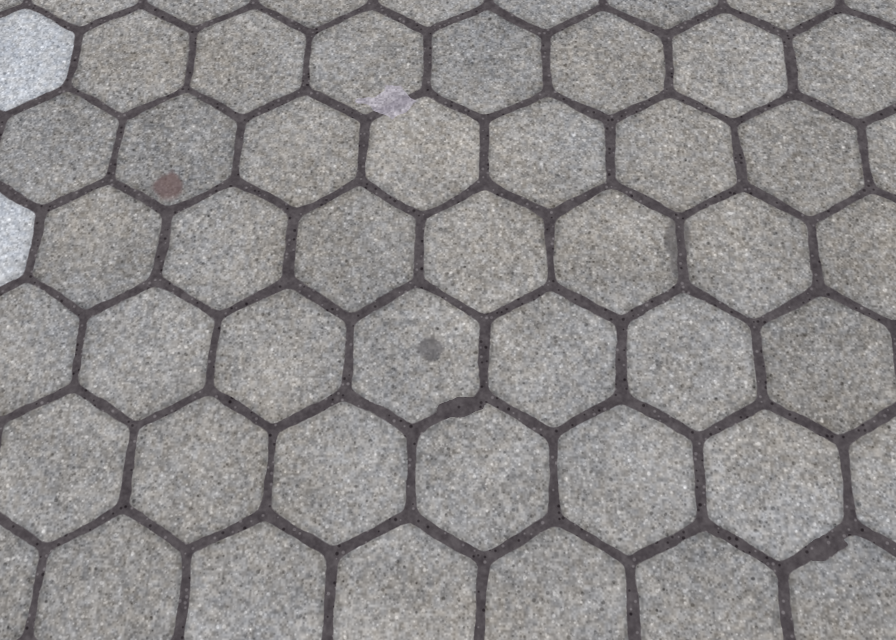
Give the GLSL for this texture, as a WebGL 2 fragment shader.

```glsl
#version 300 es
precision highp float;
// Worn hexagonal concrete pavers seen in mild perspective, with dark soil joints.
// Canvas points are projected back to the ground plane, where a hexagon lattice,
// value noise and scattered speckles build the stones, joints, grit and stains.
uniform vec2 u_resolution;
out vec4 outColor;

// Ground (column, row, 1) to canvas: height is 1, y runs down from the top edge.
const mat3 GROUND_TO_CANVAS = mat3(
  0.1840, 0.0009, -0.0045,
  -0.0324, 0.1309, -0.0410,
  0.7605, 0.0964, 1.0);
const float ROW_STEP = 0.8660254;     // row spacing of a unit hexagon lattice
const float JOINT_HALF_WIDTH = 0.035;
const float JOINT_WEAR = 0.034;       // how far chips and soil vary the joint
const float CORNER_POWER = 26.0;      // lower values round the corners more
const float PALE_COLUMN = -4.0;       // column of the replaced, lighter stones
const vec3 STONE = vec3(0.590, 0.582, 0.577);
const vec3 PALE_STONE = vec3(0.71, 0.72, 0.74);
const vec3 SOIL_DARK = vec3(0.235, 0.215, 0.230);
const vec3 SOIL_LIGHT = vec3(0.430, 0.410, 0.420);
const vec3 GRIME = vec3(0.36, 0.35, 0.36);
const vec3 RUST = vec3(0.42, 0.34, 0.34);
const vec3 SCRAP = vec3(0.70, 0.68, 0.73);

float hash(vec2 p) {
  vec3 h = fract(p.xyx * 0.1031);
  h += dot(h, h.yzx + 33.33);
  return fract((h.x + h.y) * h.z);
}

float noise(vec2 p) {
  vec2 i = floor(p), f = fract(p);
  f = f * f * (3.0 - 2.0 * f);
  return mix(mix(hash(i), hash(i + vec2(1, 0)), f.x),
             mix(hash(i + vec2(0, 1)), hash(i + vec2(1, 1)), f.x), f.y);
}

float fbm(vec2 p) {
  float sum = 0.0, gain = 0.5;
  for (int i = 0; i < 4; i++) {
    sum += gain * noise(p);
    p = p * 2.03 + 17.1;
    gain *= 0.5;
  }
  return sum / 0.9375;
}

// Centre of the nearest hexagon: two interleaved rectangular lattices.
vec2 hexCentre(vec2 p) {
  vec2 cell = vec2(1.0, 2.0 * ROW_STEP);
  vec2 a = floor(p / cell + 0.5) * cell;
  vec2 b = (floor(p / cell) + 0.5) * cell;
  return distance(p, a) < distance(p, b) ? a : b;
}

// Distance inwards from the cell border, with softened corners.
float hexInset(vec2 p) {
  vec3 across = 2.0 * abs(vec3(p.x, dot(p, vec2(0.5, ROW_STEP)), dot(p, vec2(0.5, -ROW_STEP))));
  return 0.5 - 0.5 * pow(dot(pow(across, vec3(CORNER_POWER)), vec3(1)), 1.0 / CORNER_POWER);
}

// Scattered round grains: signed strength, light or dark.
float speckles(vec2 p, float density, float pixel) {
  vec2 id = floor(p);
  float pick = hash(id + 5.3);
  vec2 centre = 0.3 + 0.4 * vec2(hash(id + 11.7), hash(id + 29.1));
  float radius = mix(0.12, 0.30, hash(id + 43.9));
  float dotMask = 1.0 - smoothstep(radius - pixel, radius + pixel, distance(fract(p), centre));
  return dotMask * step(pick, density) * (hash(id + 71.3) > 0.45 ? 1.0 : -1.0);
}

// Soft elliptical blot with a ragged outline.
float blot(vec2 p, vec2 centre, vec2 radius) {
  float r = length((p - centre) / radius) + 0.7 * (fbm(p * 55.0) - 0.5);
  return 1.0 - smoothstep(0.65, 1.15, r);
}

void main() {
  vec2 canvas = gl_FragCoord.xy / u_resolution.y;
  canvas.y = 1.0 - canvas.y;
  vec3 ground = inverse(GROUND_TO_CANVAS) * vec3(canvas, 1.0);
  vec2 p = ground.xy / ground.z * vec2(1.0, ROW_STEP);
  float pixel = 0.7 * length(fwidth(p));

  // Uneven laying and chipped edges
  vec2 sway = vec2(noise(p * 3.0 + 40.0), noise(p * 3.0 + 80.0)) - 0.5;
  vec2 laid = p + 0.035 * sway;
  vec2 centre = hexCentre(laid);
  float inset = hexInset(laid - centre);
  float wear = 0.6 * (fbm(p * 11.0 + 60.0) - 0.5) + (noise(p * 3.2 + 20.0) - 0.5) * 0.6;
  float spill = blot(canvas, vec2(1.30, 0.86), vec2(0.035, 0.022))
              + blot(canvas, vec2(0.72, 0.637), vec2(0.035, 0.018));
  float halfWidth = JOINT_HALF_WIDTH + JOINT_WEAR * wear + 0.004 * (canvas.x - 0.7) + 0.05 * spill;
  float stoneMask = smoothstep(-pixel, pixel, inset - halfWidth);

  // Stone: tone per paver, cloudy weathering, aggregate grain
  float isPale = 1.0 - step(0.1, abs(centre.x - PALE_COLUMN));
  float tone = 0.06 * (hash(centre * 7.0 + 90.0) - 0.5) + 0.13 * (fbm(p * 2.6) - 0.5);
  float grain = 0.15 * (noise(p * 34.0) - 0.5) + 0.15 * (noise(p * 67.0 + 9.0) - 0.5);
  vec3 tint = vec3(0.018, 0.004, -0.018) * (noise(p * 23.0 + 31.0) + noise(p * 1.3) - 1.0);
  vec3 stone = mix(STONE, PALE_STONE, isPale) + tone + grain + tint;
  stone += 0.13 * speckles(p * 22.0, 0.22, pixel * 22.0);
  stone += 0.10 * speckles(p * 37.0 + 13.0, 0.30, pixel * 37.0);
  stone *= mix(0.87, 1.0, smoothstep(0.0, 0.06, inset - halfWidth));

  // Stains and a pale scrap lying on the stones
  stone = mix(stone, GRIME, 0.60 * blot(canvas, vec2(0.673, 0.545), vec2(0.020)));
  stone = mix(stone, GRIME, 0.55 * blot(canvas, vec2(1.060, 0.380), vec2(0.020, 0.060)));
  stone = mix(stone, RUST, 0.70 * blot(canvas, vec2(0.264, 0.291), vec2(0.024)));
  vec2 scrap = abs(canvas - vec2(0.613, 0.158)) / vec2(0.052, 0.030);
  float scrapEdge = scrap.x + scrap.y + 0.5 * (noise(canvas * 70.0) - 0.5);
  float scrapMask = 1.0 - smoothstep(0.9, 1.0, scrapEdge);

  // Soil with grit
  vec3 soil = mix(SOIL_DARK, SOIL_LIGHT, 0.65 * fbm(p * 19.0) + 0.25 * noise(p * 55.0));
  soil += 0.13 * speckles(p * 26.0 + 50.0, 0.25, pixel * 26.0);

  vec3 color = mix(soil, stone, stoneMask);
  color = mix(color, SCRAP + grain, 0.75 * scrapMask);
  outColor = vec4(clamp(color, 0.0, 1.0), 1.0);
}
```
